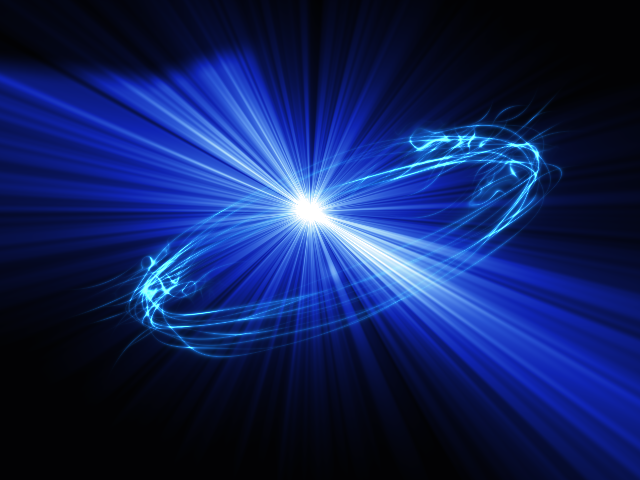
Reproduce this background procedurally as a Shadertoy shader.

```glsl
// A white-blue starburst with two broad fans of rays and a tilted ring of glowing strands.

const float TAU = 6.2831853;
const vec2 CANVAS = vec2(1.3333, 1.0);      // working space: height 1, width 4/3
const vec2 STAR = vec2(0.646, 0.559);
const vec2 RING_CENTER = vec2(0.712, 0.505);
const vec2 RING_RADII = vec2(0.463, 0.157);
const float RING_TILT = 0.38;
const int STRANDS = 12;
const int SPARKS = 32;                      // per spray
const vec2 SPRAY_RIGHT = vec2(1.03, 0.67);
const vec2 SPRAY_TOP = vec2(0.86, 0.675);
const vec2 SPRAY_LEFT = vec2(0.335, 0.395);
const vec3 STRAND_COLOR = vec3(0.08, 0.48, 0.95);
const vec3 HOT_COLOR = vec3(0.45, 0.75, 0.65);
const vec3 RAMP[7] = vec3[7](
    vec3(0.008, 0.009, 0.016), vec3(0.03, 0.07, 0.31), vec3(0.06, 0.14, 0.70),
    vec3(0.16, 0.33, 0.83), vec3(0.37, 0.59, 0.94), vec3(0.68, 0.86, 0.98), vec3(1.0));
// Bright knots on the ring: position, length, thickness
const vec4 KNOTS[5] = vec4[5](
    vec4(0.890, 0.702, 0.045, 0.025), vec4(0.985, 0.708, 0.030, 0.018),
    vec4(1.045, 0.622, 0.085, 0.017), vec4(0.345, 0.402, 0.060, 0.022),
    vec4(0.322, 0.462, 0.035, 0.012));

float hash(float n) { return fract(sin(n * 127.1) * 43758.5453); }

float hash2(vec2 p) { return fract(sin(dot(p, vec2(127.1, 311.7))) * 43758.5453); }

// Counter-clockwise turn
mat2 rotation(float a) { return mat2(cos(a), sin(a), -sin(a), cos(a)); }

float noise(vec2 p) {
    vec2 i = floor(p), f = fract(p);
    f = f * f * (3.0 - 2.0 * f);
    return mix(mix(hash2(i), hash2(i + vec2(1, 0)), f.x),
               mix(hash2(i + vec2(0, 1)), hash2(i + vec2(1, 1)), f.x), f.y);
}

// Noise around the circle, seamless over a whole turn
float angularNoise(float angle, float cells) {
    float x = fract(angle / TAU) * cells, i = floor(x);
    return mix(hash(i + cells), hash(mod(i + 1.0, cells) + cells), smoothstep(0.0, 1.0, x - i));
}

vec3 ramp(float t) {
    float x = clamp(t, 0.0, 0.999) * 6.0;
    int i = int(x);
    return mix(RAMP[i], RAMP[i + 1], fract(x));
}

// Star core, halo and the two fans of rays
float starburst(vec2 p) {
    vec2 d = p - STAR;
    float r = length(d), a = atan(d.y, d.x), deg = degrees(a);
    float turn = deg < -90.0 ? deg + 360.0 : deg;
    float rays = 0.25 * angularNoise(a, 53.0) + 0.4 * angularNoise(a, 149.0)
               + 0.35 * angularNoise(a, 347.0);

    float leftFan = smoothstep(101.0, 132.0, turn) * (1.0 - smoothstep(155.0, 209.0, turn));
    float rim = 0.835 + max(0.11 * (0.31 - p.x), 0.33 * (p.x - 0.31));
    leftFan *= 1.0 - 0.85 * smoothstep(-0.035, 0.03, p.y - rim);
    float rightFan = exp(-pow((deg + 31.0) / 18.0, 2.0));
    float rightSide = exp(-pow((deg + 10.0) / 26.0, 2.0));
    float beam = exp(-pow((deg + 40.0) / 15.0, 2.0)) * smoothstep(0.03, 0.14, r);
    float opening = mix(0.35, 1.0, smoothstep(0.0, 0.26, r));
    vec2 inside = rotation(-RING_TILT) * (p - RING_CENTER) / RING_RADII;

    float light = 0.62 * exp(-r * 5.6) + 0.12 * exp(-r * r / 0.08);
    light += 0.07 * exp(-dot(inside, inside));
    light += opening * leftFan * 0.45 * exp(-r * 0.7) + 0.16 * beam * exp(-r * 3.5);
    light += opening * (0.42 * rightFan * exp(-r * 0.9) + 0.14 * rightSide * exp(-r * 0.9));
    light *= mix(0.38 + 1.24 * rays, 1.0, exp(-r * 14.0));
    light += 0.38 * exp(-r * r / 0.0018);
    vec2 flare = p - vec2(0.692, 0.432);
    return light - 0.03 + 0.16 * exp(-dot(flare, flare) / 0.0004);
}

// Thin wobbling ellipses, brightest toward both ends of the ring
float ringStrands(vec2 p) {
    float sum = 0.0;
    for (int i = 0; i < STRANDS; i++) {
        float k = float(i), inner = pow(hash(k + 3.1), 1.4);
        vec2 radii = RING_RADII * vec2(1.0 - 0.13 * hash(k + 7.7), 1.08 - 0.62 * inner);
        vec2 shift = 0.03 * (vec2(hash(k + 1.3), hash(k + 5.9)) - 0.5);
        float tilt = RING_TILT + 0.14 * (hash(k + 9.2) - 0.5);
        vec2 q = rotation(-tilt) * (p - RING_CENTER - shift) / radii;
        float len = max(length(q), 0.001), phase = atan(q.y, q.x);
        float wobble = 0.035 * sin(phase * 3.0 + k * 2.1) + 0.018 * sin(phase * 7.0 + k * 4.7);
        float dist = abs(len - 1.0 - wobble) / max(length(q / len / radii), 0.001);
        float glint = smoothstep(0.30, 0.85, angularNoise(phase + k, 9.0 + k));
        float width = 0.0013 + 0.0014 * glint;
        sum += (0.14 + 0.66 * glint) * (0.7 + 0.3 * abs(cos(phase)))
             * (exp(-dist / width) + 0.10 * exp(-dist / 0.010));
    }
    return sum;
}

// Short bent streaks scattered in an ellipse along the ring
float spray(vec2 p, vec2 center, vec2 spread, float seed) {
    float sum = 0.0;
    for (int i = 0; i < SPARKS; i++) {
        float k = float(i) + seed;
        vec2 offset = vec2(hash(k + 0.2) + hash(k + 0.6), hash(k + 0.4) + hash(k + 0.8)) - 1.0;
        vec2 q = p - center - rotation(RING_TILT) * (offset * spread);
        q = rotation(-0.3 - 0.5 * hash(k + 0.9)) * q;
        float size = 0.015 + 0.045 * hash(k + 0.7);
        float bend = q.y - (hash(k + 0.5) - 0.5) * 0.5 * q.x * q.x / size;
        sum += (0.15 + 0.55 * hash(k + 0.3)) * exp(-abs(bend) / 0.0017 - pow(q.x / size, 2.0));
    }
    return sum;
}

// Bright knots crossed by curling filaments
float knots(vec2 p) {
    float sum = 0.0;
    vec2 warp = vec2(noise(p * 22.0), noise(p * 22.0 + 31.0)) * 1.6;
    float thread = 1.0 - abs(2.0 * noise(rotation(-0.55) * p * 38.0 + warp) - 1.0);
    for (int i = 0; i < 5; i++) {
        vec2 q = rotation(i == 2 || i == 4 ? -0.7 : -0.05) * (p - KNOTS[i].xy) / KNOTS[i].zw;
        sum += exp(-dot(q, q)) * (0.3 + 1.4 * pow(thread, 6.0));
    }
    return sum;
}

void mainImage(out vec4 fragColor, in vec2 fragCoord) {
    vec2 p = fragCoord / iResolution.xy * CANVAS;
    float strands = ringStrands(p) + knots(p) + spray(p, SPRAY_RIGHT, vec2(0.19, 0.10), 40.0)
        + spray(p, SPRAY_LEFT, vec2(0.13, 0.09), 90.0) + 0.7 * spray(p, SPRAY_TOP, vec2(0.2, 0.04), 140.0);
    vec3 glow = STRAND_COLOR * strands + HOT_COLOR * smoothstep(0.6, 1.6, strands);
    vec3 color = 1.0 - (1.0 - ramp(starburst(p))) * (1.0 - min(glow, 1.0));
    fragColor = vec4(color, 1.0);
}
```
